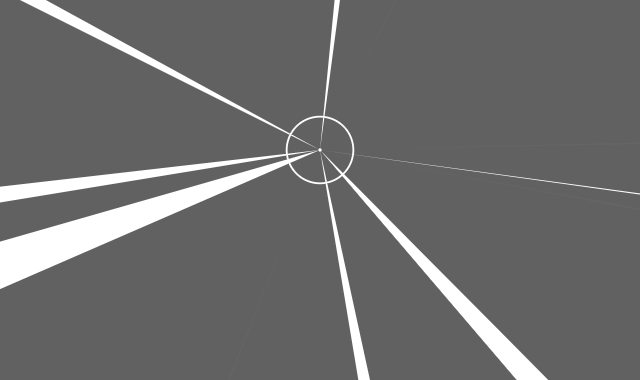
Reproduce this background procedurally as a WebGL 2 fragment shader.

```glsl
#version 300 es
precision highp float;
// White wedge rays bursting from a small ringed hub on flat grey.

#define BACKGROUND vec3(0.38)
#define RAY_COLOR vec3(1.0)
#define HUB_HEIGHT 0.6053
#define RING_RADIUS 0.0877
#define RING_HALF_WIDTH 0.0024
#define DOT_RADIUS 0.0044
#define FAINT 0.025
#define RAY_COUNT 11

uniform vec2 u_resolution;
out vec4 fragColor;

// Each ray: direction in degrees, half spread in degrees, opacity
const vec3 RAYS[RAY_COUNT] = vec3[RAY_COUNT](
    vec3(152.38, 1.06, 1.0),
    vec3(83.43, 1.02, 1.0),
    vec3(-7.83, 0.10, 1.0),
    vec3(-47.34, 2.13, 1.0),
    vec3(-79.14, 1.40, 1.0),
    vec3(187.93, 1.39, 1.0),
    vec3(199.74, 3.76, 1.0),
    vec3(248.4, 0.15, FAINT),
    vec3(63.0, 0.15, FAINT),
    vec3(1.2, 0.15, FAINT),
    vec3(-10.5, 0.15, FAINT)
);

// Share of a pixel covered by a band, also correct for bands below one pixel
float bandCoverage(float offset, float halfWidth, float pixel) {
    float upper = clamp((halfWidth - offset) / pixel + 0.5, 0.0, 1.0);
    float lower = clamp((-halfWidth - offset) / pixel + 0.5, 0.0, 1.0);
    return upper - lower;
}

// Wedge with its tip at the origin
float wedge(vec2 p, float angle, float halfSpread, float pixel) {
    vec2 axis = vec2(cos(angle), sin(angle));
    float along = dot(p, axis);
    float across = axis.x * p.y - axis.y * p.x;
    return bandCoverage(across, max(along, 0.0) * tan(halfSpread), pixel);
}

void main() {
    // Height of the canvas is one unit, origin at the hub
    float pixel = 1.0 / u_resolution.y;
    vec2 hub = vec2(0.5 * u_resolution.x * pixel, HUB_HEIGHT);
    vec2 p = gl_FragCoord.xy * pixel - hub;
    float radius = length(p);

    // Rays
    float light = 0.0;
    for (int i = 0; i < RAY_COUNT; i++) {
        vec3 ray = RAYS[i];
        light = max(light, ray.z * wedge(p, radians(ray.x), radians(ray.y), pixel));
    }

    // Ring and central dot
    float ring = bandCoverage(radius - RING_RADIUS, RING_HALF_WIDTH, pixel);
    float dotMask = clamp((DOT_RADIUS - radius) / pixel + 0.5, 0.0, 1.0);
    light = max(light, max(ring, dotMask));

    fragColor = vec4(mix(BACKGROUND, RAY_COLOR, light), 1.0);
}
```
